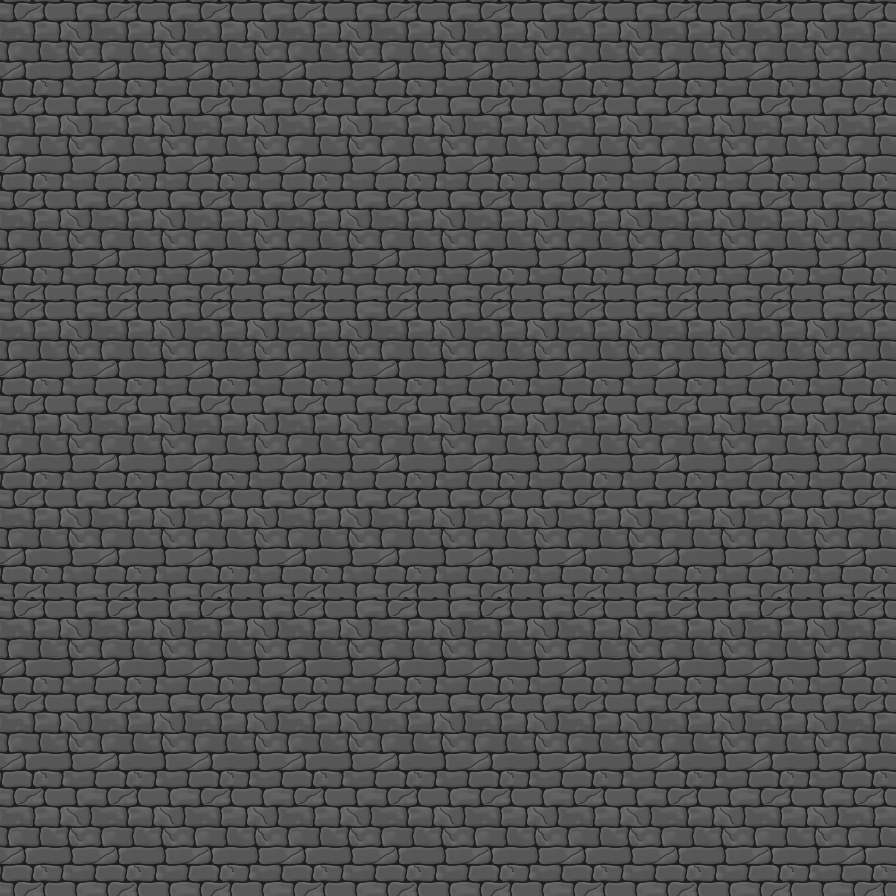
This texture is drawn by a WebGL 1 fragment shader. Its source:

```glsl
precision highp float;
// Grey stone wall: a group of five brick rows repeats 9.6 times across,
// and in three stacked bands that each cut the group off after 3.2 repeats.
// Bricks are rounded boxes with lit rims, soft blotches and a crack per row.

uniform vec2 u_resolution;

const float TAU = 6.2832;
const float WALL = 1152.0;               // wall units across the canvas
const vec2 GROUP = vec2(120.0, 120.8);   // size of one repeating group

float hash(vec2 p) {
  return fract(sin(dot(p, vec2(127.1, 311.7))) * 43758.5453);
}

float noise(vec2 p) {
  vec2 i = floor(p), f = fract(p);
  f = f * f * (3.0 - 2.0 * f);
  return mix(mix(hash(i), hash(i + vec2(1.0, 0.0)), f.x),
             mix(hash(i + vec2(0.0, 1.0)), hash(i + 1.0), f.x), f.y);
}

float roundedBox(vec2 p, vec2 halfSize, float radius) {
  vec2 q = abs(p) - halfSize + radius;
  return length(max(q, 0.0)) + min(max(q.x, q.y), 0.0) - radius;
}

// x: distance to the segment, y: signed side of it
vec2 crackField(vec2 p, vec2 a, vec2 b) {
  vec2 ab = b - a, ap = p - a;
  float along = clamp(dot(ap, ab) / dot(ab, ab), 0.0, 1.0);
  float side = (ab.x * ap.y - ab.y * ap.x) / length(ab);
  float bend = 1.1 * sin(along * 9.0);
  return vec2(length(ap - ab * along - bend * normalize(vec2(-ab.y, ab.x))), side);
}

void main() {
  vec2 uv = gl_FragCoord.xy / u_resolution;
  float pixel = WALL / u_resolution.x;

  // Wall position, y running down, with slightly uneven joints
  vec2 p = vec2(uv.x - 1.0 / 3.0, 1.0 - uv.y) * WALL;
  p.y = mod(p.y, WALL / 3.0) - 27.0;
  p += vec2(0.7 * sin(p.y * TAU * 7.0 / GROUP.y),
            0.6 * sin(p.x * TAU * 4.0 / GROUP.x + 1.0));
  vec2 q = mod(p, GROUP);

  // Row: top and bottom, three upright joints, crack ends
  vec2 span = vec2(0.0, 26.5);
  vec3 joint = vec3(20.0, 53.0, 93.0);
  vec4 crack = vec4(63.0, 3.0, 81.0, 22.0);
  if (q.y > 97.0) {
    span = vec2(97.0, 120.8);
    joint = vec3(33.0, 74.0, 114.0);
    crack = vec4(121.0, 118.0, 147.0, 101.0);
  } else if (q.y > 75.0) {
    span = vec2(75.0, 97.0);
    joint = vec3(18.0, 56.0, 98.0);
    crack = vec4(29.0, 76.0, 36.0, 84.0);
  } else if (q.y > 52.0) {
    span = vec2(52.0, 75.0);
    joint = vec3(8.0, 68.0, 128.0);
    crack = vec4(95.0, 73.0, 124.0, 56.0);
  } else if (q.y > 26.5) {
    span = vec2(26.5, 52.0);
    joint = vec3(27.0, 64.0, 106.0);
    crack = vec4(67.0, 29.0, 79.0, 43.0);
  }

  // Brick within the row
  if (q.x < joint.x) q.x += GROUP.x;
  vec2 ends = q.x < joint.y ? joint.xy
            : q.x < joint.z ? joint.yz
            : vec2(joint.z, joint.x + GROUP.x);
  vec2 center = 0.5 * vec2(ends.x + ends.y, span.x + span.y);
  vec2 halfSize = 0.5 * vec2(ends.y - ends.x, span.y - span.x) - 1.0;
  float seed = hash(center);
  float d = roundedBox(q - center, halfSize, 3.5 + 2.5 * seed);

  // Stone face: base tone, blotches and fine grain
  float blotch = noise(q * vec2(0.09, 0.13) + seed * 17.0);
  float shade = 0.332 + 0.016 * seed;
  shade += 0.045 * smoothstep(0.55, 0.9, blotch);
  shade += 0.012 * (noise(q * 0.5) - 0.5);

  // Lit upper and left rim, shaded lower and right rim
  float rim = smoothstep(-4.5, -1.5, d);
  vec2 facing = (q - center) / halfSize;
  shade += rim * (0.045 * smoothstep(0.4, 0.9, max(-facing.y, -facing.x))
                - 0.05 * smoothstep(0.5, 0.95, max(facing.y, facing.x)));

  // Crack with a pale chipped face along one side
  vec2 fissure = crackField(q, crack.xy, crack.zw);
  float chip = smoothstep(0.0, 1.5, fissure.y) * smoothstep(9.0, 1.0, fissure.x);
  shade += 0.05 * chip * step(ends.x, crack.x) * step(crack.x, ends.y);
  float line = 1.0 - smoothstep(0.3, 0.6 + 0.6 * pixel, fissure.x);
  shade = mix(shade, 0.18, 0.75 * line);

  // Dark joints
  float mortar = smoothstep(-0.5 * pixel, 0.5 * pixel, d);
  shade = mix(shade, 0.12, mortar);
  gl_FragColor = vec4(vec3(shade), 1.0);
}
```
